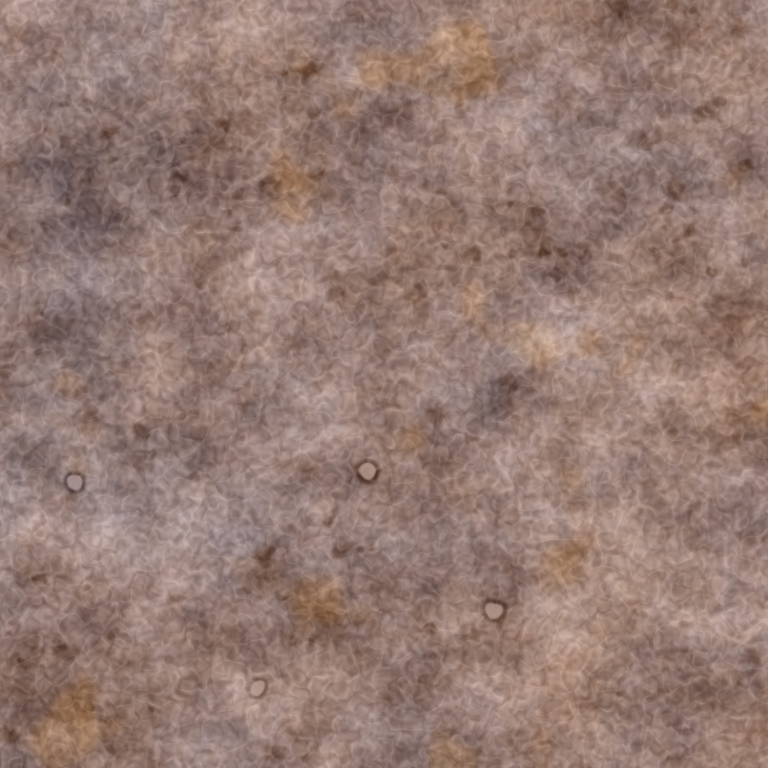
This texture is drawn by a Shadertoy shader. Its source:

```glsl
// Weathered pinkish-brown stone: broad stains, mottled patches and curled fine
// grain from warped gradient noise, laid over a brown-to-rose colour ramp.
// Scattered dark pits and a few rimmed pale pebbles are placed by jittered cells.

const vec3 DARK_STONE = vec3(0.45, 0.35, 0.32);
const vec3 PALE_STONE = vec3(0.70, 0.60, 0.57);
const vec3 WARM_SHIFT = vec3(0.022, 0.0, -0.026);
const vec3 OCHRE_SHIFT = vec3(0.055, 0.018, -0.045);

vec2 hash2(vec2 cell) {
    vec3 q = fract(cell.xyx * vec3(0.1031, 0.1030, 0.0973));
    q += dot(q, q.yzx + 33.33);
    return fract((q.xx + q.yz) * q.zy);
}

float cornerSlope(vec2 cell, vec2 offset) {
    float angle = 6.2832 * hash2(cell).x;
    return dot(vec2(cos(angle), sin(angle)), offset);
}

// Gradient noise, roughly -0.7 to 0.7
float gradientNoise(vec2 p) {
    vec2 cell = floor(p), f = fract(p);
    vec2 w = f * f * f * (f * (f * 6.0 - 15.0) + 10.0);
    vec2 e = vec2(1.0, 0.0);
    float low = mix(cornerSlope(cell, f), cornerSlope(cell + e, f - e), w.x);
    float high = mix(cornerSlope(cell + e.yx, f - e.yx),
                     cornerSlope(cell + e.xx, f - e.xx), w.x);
    return mix(low, high, w.y);
}

float fbm(vec2 p, int octaves) {
    float sum = 0.0, amplitude = 1.0;
    for (int i = 0; i < octaves; i++) {
        sum += amplitude * gradientNoise(p);
        p = mat2(1.6, 1.2, -1.2, 1.6) * p + 17.3;
        amplitude *= 0.5;
    }
    return sum;
}

vec2 warp(vec2 p, float frequency, float amount) {
    vec2 q = p * frequency;
    return p + amount * vec2(gradientNoise(q + 41.7), gradientNoise(q + 93.1));
}

// Flattens noise into plateaus with firmer edges
float plateau(float n) {
    return n / sqrt(0.04 + n * n);
}

// Curled grain: soft-edged flakes, finer specks and thin pale seams
float grain(vec2 p) {
    vec2 q = warp(p, 42.0, 0.016);
    float flakes = plateau(gradientNoise(q * 54.0));
    float specks = gradientNoise(warp(p, 75.0, 0.007) * 115.0);
    float seam = 1.0 - smoothstep(0.0, 0.11, abs(gradientNoise(q * 37.0 + 8.0)));
    return 0.16 * flakes + 0.45 * specks + 0.17 * (seam - 0.3);
}

// Dark pits: strongest coverage of the neighbouring cells
float pits(vec2 p, float cells, float chance, float radius) {
    vec2 q = p * cells, home = floor(q);
    float cover = 0.0;
    for (int k = 0; k < 9; k++) {
        vec2 cell = home + vec2(k % 3, k / 3) - 1.0;
        vec2 kind = hash2(cell + 57.0);
        vec2 d = q - cell - 0.15 - 0.7 * hash2(cell + 11.0);
        float r = radius * (0.55 + 0.75 * kind.y);
        float spot = 1.0 - smoothstep(0.45 * r, 1.25 * r, length(d * vec2(0.9, 1.1)));
        cover = max(cover, spot * step(kind.x, chance) * (0.5 + 0.5 * kind.y));
    }
    return cover;
}

// Pebbles: x is the pale core, y the dark rim
vec2 pebbles(vec2 p, float cells, float chance) {
    vec2 q = p * cells, cell = floor(q);
    vec2 kind = hash2(cell + 203.0);
    float d = length(q - cell - 0.25 - 0.5 * hash2(cell + 71.0));
    float r = mix(0.05, 0.08, kind.y);
    float core = 1.0 - smoothstep(0.7 * r, 1.1 * r, d);
    float rim = smoothstep(0.8 * r, 1.15 * r, d) * (1.0 - smoothstep(1.2 * r, 1.8 * r, d));
    return vec2(core, rim) * step(kind.x, chance);
}

void mainImage(out vec4 fragColor, in vec2 fragCoord) {
    vec2 p = fragCoord / iResolution.y;

    // Stains lie flat and rise slightly to the right
    vec2 tilted = vec2(p.x, p.y - 0.18 * p.x);
    float stains = fbm(warp(tilted, 7.0, 0.06) * vec2(3.0, 4.6) + 5.2, 3);
    float mottle = fbm(warp(p, 20.0, 0.025) * vec2(13.0, 15.0) + 31.0, 2);
    float tone = 0.56 + 0.66 * stains + 0.54 * mottle + grain(p);

    // Pits gather where the stains are dark
    vec2 ragged = warp(p, 60.0, 0.009);
    float gather = smoothstep(0.25, -0.25, stains + 0.6 * gradientNoise(p * 5.0 + 77.0));
    float pit = max(pits(ragged, 19.0, 0.24, 0.23), 0.8 * pits(ragged + 3.7, 34.0, 0.25, 0.24));
    tone -= 0.6 * pit * mix(0.35, 1.0, gather);

    vec2 pebble = pebbles(warp(p, 50.0, 0.004), 7.0, 0.1);
    tone = mix(tone - 0.6 * pebble.y, 0.95, 0.75 * pebble.x);

    // Cool grey on the left, rosier on the right, with a few ochre patches
    float warmth = 1.6 * fbm(p * 4.5 + 63.0, 3) + 0.9 * (p.x - 0.5);
    warmth += 0.8 * gradientNoise(p * 32.0 + 19.0) + 0.5 * pit;
    float ochre = smoothstep(0.28, 0.62, fbm(p * 6.0 + 120.0, 3));

    vec3 color = mix(DARK_STONE, PALE_STONE, clamp(tone, -0.7, 1.35));
    color += WARM_SHIFT * warmth + OCHRE_SHIFT * ochre;
    fragColor = vec4(clamp(color, 0.0, 1.0), 1.0);
}
```
